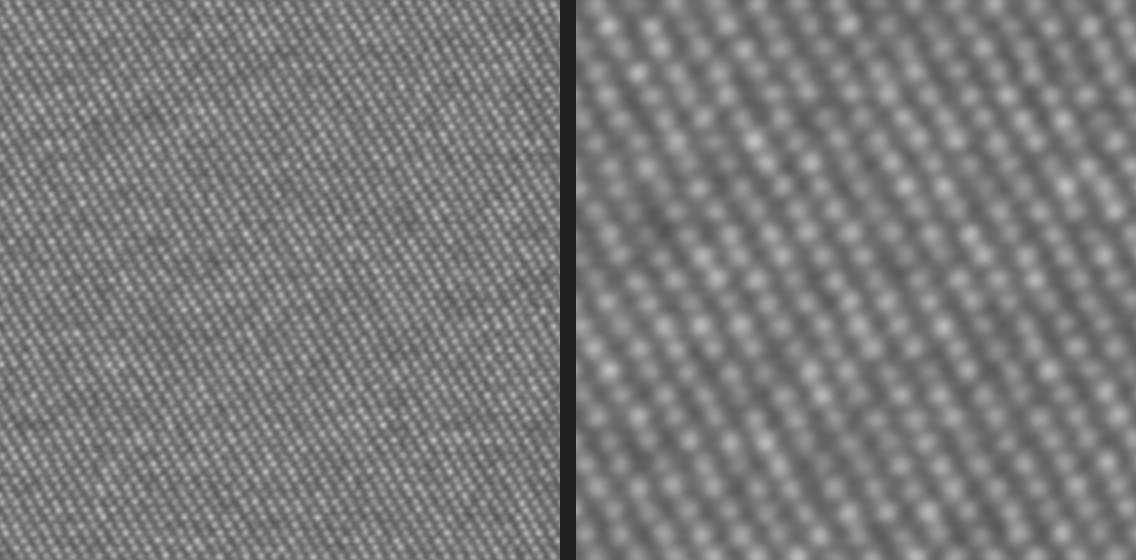
Left, the full canvas; right, a detail of the centre.
Give the GLSL for this texture, as a three.js fragment shader.

```glsl
varying vec2 vUv;

#define RIBS 42.0              // diagonal ribs across
#define ROWS 73.0              // thread rows down
#define TWILL_STEP (1.0 / 3.0) // sideways shift per row, in ribs
#define BEAD_SIZE vec2(0.0052, 0.0051) // spread across and along a rib
#define GROOVE_GREY 0.345
#define THREAD_GAIN 0.275
#define BEAD_VARIATION 0.42
#define POSITION_JITTER 0.14
#define STREAK_GAIN 0.045
#define FIBRE_GAIN 0.05
#define WARP 0.003

vec2 hash2(vec2 p) {
  vec2 q = vec2(dot(p, vec2(127.1, 311.7)), dot(p, vec2(269.5, 183.3)));
  return fract(sin(q) * 43758.5);
}

float corner(vec2 cell, vec2 offset, vec2 f) {
  float angle = 6.28318 * hash2(cell + offset).x;
  return dot(vec2(cos(angle), sin(angle)), f - offset);
}

float gradientNoise(vec2 p) {
  vec2 cell = floor(p);
  vec2 f = fract(p);
  vec2 w = f * f * f * (f * (f * 6.0 - 15.0) + 10.0);
  float low = mix(corner(cell, vec2(0.0), f), corner(cell, vec2(1.0, 0.0), f), w.x);
  float high = mix(corner(cell, vec2(0.0, 1.0), f), corner(cell, vec2(1.0), f), w.x);
  return mix(low, high, w.y);
}

// Sum of soft thread beads on the slanted twill lattice
float twill(vec2 p) {
  vec2 spacing = vec2(1.0 / RIBS, 1.0 / ROWS);
  vec2 along = normalize(vec2(-TWILL_STEP, 1.0) * spacing);
  vec2 across = vec2(along.y, -along.x);
  float nearestRow = floor(p.y * ROWS);
  float sum = 0.0;
  for (int j = -1; j <= 1; j++) {
    float row = nearestRow + float(j);
    float shift = row * TWILL_STEP;
    float nearestRib = floor(p.x * RIBS + shift);
    for (int i = -1; i <= 1; i++) {
      float rib = nearestRib + float(i);
      vec2 id = vec2(rib, row);
      vec2 jitter = (hash2(id + 17.0) - 0.5) * POSITION_JITTER;
      vec2 center = (vec2(rib - shift, row) + 0.5 + jitter) * spacing;
      vec2 d = p - center;
      vec2 local = vec2(dot(d, across), dot(d, along)) / BEAD_SIZE;
      float brightness = 1.0 + BEAD_VARIATION * (hash2(id).x + hash2(id).y - 1.0);
      sum += brightness * exp(-0.5 * dot(local, local));
    }
  }
  return sum;
}

void main() {
  // Gentle wander of the cloth
  vec2 wander = vec2(gradientNoise(vUv * 5.0), gradientNoise(vUv * 5.0 + 31.0));
  vec2 p = vUv + WARP * wander;
  float grey = GROOVE_GREY + THREAD_GAIN * twill(p);

  // Uneven yarn along the rows, and broad patches
  grey += STREAK_GAIN * gradientNoise(p * vec2(9.0, ROWS * 0.6));
  grey += 0.5 * STREAK_GAIN * gradientNoise(p * 12.0 + 50.0);

  // Fine fibre grain
  grey += FIBRE_GAIN * gradientNoise(p * vec2(110.0, 140.0) + 80.0);

  gl_FragColor = vec4(vec3(clamp(grey, 0.0, 1.0)), 1.0);
}
```
